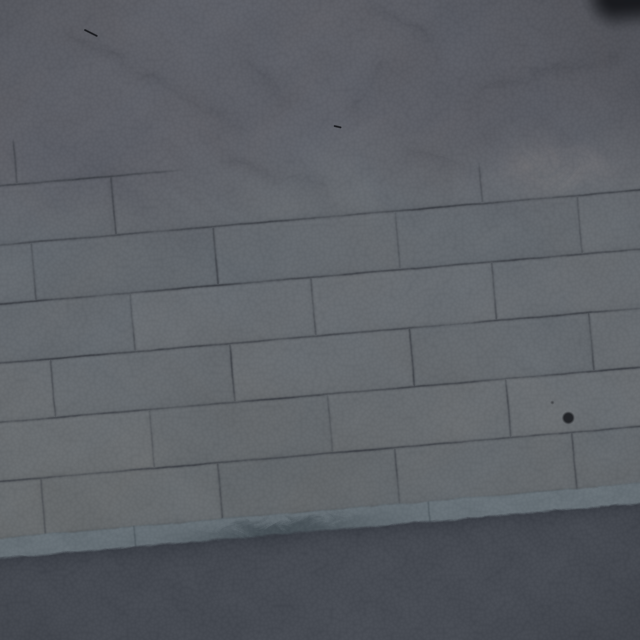
This texture is drawn by a Shadertoy shader. Its source:

```glsl
// Tilted grey paving in running bond below a smooth worn slab, ending in a
// pale curb and dark asphalt. Joints come from a sheared row/column grid,
// mottling from layered sines and grain from cellular noise.

const float TILT = 0.086;           // shear of the rows
const float ROW_TOP = 0.2904;       // first row line, measured downward
const float ROW_HEIGHT = 0.0924;
const float TILE_WIDTH = 0.2904;
const float WIDTH_SHRINK = 0.00195; // tile width lost per row
const float JOINT_WIDTH = 0.0019;
const float CURB_TOP = 0.8405;
const float CURB_BOTTOM = 0.8724;
const float GRAIN_SCALE = 170.0;

const vec3 SLAB = vec3(0.366, 0.374, 0.403);
const vec3 TILE = vec3(0.397, 0.416, 0.437);
const vec3 CURB = vec3(0.402, 0.440, 0.466);
const vec3 ASPHALT = vec3(0.276, 0.292, 0.323);
const vec3 JOINT = vec3(0.235, 0.248, 0.272);
const vec3 BLACK = vec3(0.085, 0.090, 0.105);

// Faint slab streaks: start.xy, end.xy, y downward
const vec4 STREAKS[8] = vec4[8](
    vec4(0.11, 0.06, 0.23, 0.115), vec4(0.23, 0.115, 0.37, 0.195),
    vec4(0.38, 0.09, 0.44, 0.155), vec4(0.555, 0.17, 0.595, 0.105),
    vec4(0.64, 0.235, 0.75, 0.262), vec4(0.58, 0.01, 0.67, 0.06),
    vec4(0.36, 0.255, 0.51, 0.288), vec4(0.75, 0.14, 0.96, 0.09));

float hash(vec2 p) {
    p = fract(p * vec2(0.1031, 0.1137));
    p += dot(p, p.yx + 33.33);
    return fract((p.x + p.y) * p.x * 7.31);
}

// Distance to the nearest jittered cell point
float cellular(vec2 p) {
    vec2 cell = floor(p);
    float nearest = 2.0;
    for (int y = -1; y <= 1; y++)
    for (int x = -1; x <= 1; x++) {
        vec2 c = cell + vec2(x, y);
        vec2 point = c + vec2(hash(c), hash(c + 57.0));
        nearest = min(nearest, length(p - point));
    }
    return nearest;
}

// Warped sine layers, roughly -1 to 1
float mottle(vec2 p) {
    float sum = 0.0, gain = 0.5;
    for (int i = 0; i < 5; i++) {
        p += 0.7 * sin(p.yx * 1.3 + float(i) * 1.7);
        sum += gain * sin(p.x) * cos(p.y + 0.6);
        p = mat2(1.44, 1.10, -1.10, 1.44) * p;
        gain *= 0.6;
    }
    return sum;
}

float segment(vec2 p, vec2 a, vec2 b) {
    vec2 ab = b - a;
    return length(p - a - ab * clamp(dot(p - a, ab) / dot(ab, ab), 0.0, 1.0));
}

float disc(float dist, float radius, float soft) {
    return 1.0 - smoothstep(radius - soft, radius + soft, dist);
}

float bell(float x, float width) {
    return exp(-x * x / (width * width));
}

void mainImage(out vec4 fragColor, in vec2 fragCoord) {
    vec2 p = fragCoord / iResolution.xy;
    p.y = 1.0 - p.y;
    float soft = max(0.0014, 0.8 / iResolution.y);
    float broad = mottle(p * 9.0);
    float fine = mottle(p * vec2(45.0, 55.0) + 4.0);
    float u = p.x - 0.088 * p.y + 0.0006 * fine;
    float v = p.y + TILT * p.x + 0.0007 * fine;

    // Running bond grid
    float rowCoord = (v - ROW_TOP) / ROW_HEIGHT;
    float row = floor(rowCoord) + 1.0;
    float width = TILE_WIDTH - WIDTH_SHRINK * row;
    float start = 0.0013 + 0.007 * row + 0.1406 * mod(row, 2.0);
    start -= row > 5.5 ? 0.0456 : 0.0;
    float column = (u - start) / width;
    float line = floor(rowCoord + 0.5);
    float post = floor(column + 0.5);
    float rowDist = (rowCoord - line) * ROW_HEIGHT;
    float colDist = (column - post) * width;

    // Upper joints vanish under the slab film; each post is worn differently
    float leftSide = 1.0 - smoothstep(0.19, 0.31, p.x);
    float rowShown = line > 0.5 ? 1.0 : (line > -0.5 ? leftSide : 0.0);
    float colShown = row > 1.5 ? 1.0 : 0.0;
    if (row == 1.0) colShown = max(leftSide, step(0.65, p.x) * smoothstep(0.310, 0.335, v));
    if (row == 0.0) colShown = leftSide * step(p.x, 0.1) * smoothstep(0.215, 0.230, v);
    colShown *= 0.45 + 0.5 * hash(vec2(post + 5.0, row + 71.0));
    float wear = clamp(0.62 + 0.5 * mottle(p * 22.0 + 8.0), 0.25, 0.95);
    float joint = max(bell(rowDist, JOINT_WIDTH) * rowShown, bell(colDist, JOINT_WIDTH) * colShown);
    float halo = max(exp(-abs(rowDist) * 150.0) * rowShown, exp(-abs(colDist) * 150.0) * colShown);
    float lip = max(bell(rowDist - 0.006, 0.003) * rowShown, bell(colDist - 0.006, 0.003) * colShown);

    // Slab and tiles
    float paved = smoothstep(0.22, 0.44, v + 0.04 * broad);
    vec3 color = mix(SLAB, TILE, paved);
    color -= 0.035 * (1.0 - paved) * smoothstep(0.45, 1.0, p.x) * (1.0 - p.y * 2.5);
    float tint = hash(vec2(floor(column) + 11.0, row + 23.0)) - 0.5;
    color += tint * vec3(0.024, 0.021, 0.018) * smoothstep(0.30, 0.42, v);
    float warm = smoothstep(0.45, 0.85, v) * (1.0 - 0.5 * p.x);
    color += vec3(0.004, 0.001, -0.010) * warm;
    color += 0.012 * broad + 0.008 * fine + vec3(0.004, 0.0, -0.004) * mottle(p * 17.0 + 2.0);
    float rightTile = row == 1.0 ? smoothstep(0.70, 0.72, u + 0.027) : 0.0;
    color += 0.014 * rightTile * smoothstep(0.285, 0.335, v);
    vec2 rust = (p - vec2(0.87, 0.262)) / vec2(0.075, 0.035);
    color += vec3(0.042, 0.030, 0.020) * exp(-dot(rust, rust)) * (0.8 + 0.8 * fine);

    // Slab streaks
    for (int i = 0; i < 8; i++) {
        float d = segment(p + 0.012 * vec2(broad, fine), STREAKS[i].xy, STREAKS[i].zw);
        color -= 0.032 * exp(-d * 100.0) * (0.75 + 0.7 * fine);
    }
    color += 0.010 * lip - 0.022 * halo;
    color = mix(color, JOINT, joint * wear);

    // Curb with a ragged stained middle and two butt joints
    float curb = smoothstep(CURB_TOP - 0.0025, CURB_TOP + 0.0025, v + 0.0015 * fine);
    float ragged = mottle(p * vec2(70.0, 130.0));
    float stain = bell(p.x - 0.44, 0.13) * smoothstep(0.840, 0.868, v + 0.016 * ragged);
    vec3 curbColor = CURB + 0.016 * ragged + 0.012 * broad - 0.13 * stain;
    float butt = min(abs(u - 0.600), abs(u - 0.137));
    curbColor -= 0.06 * bell(butt, 0.0018);
    color = mix(color, curbColor, curb);
    color -= 0.035 * bell(v - CURB_TOP, 0.002) * wear;

    // Asphalt, darkest beside the curb
    float road = smoothstep(CURB_BOTTOM - 0.003, CURB_BOTTOM + 0.003, v + 0.002 * ragged);
    vec3 roadColor = ASPHALT + 0.008 * broad + 0.010 * fine;
    roadColor -= 0.055 * exp(-max(v - CURB_BOTTOM, 0.0) * 60.0);
    color = mix(color, roadColor, road);

    // Grain and corner falloff
    color += 0.026 * (0.48 - cellular(p * GRAIN_SCALE));
    color *= 1.0 - 0.10 * smoothstep(0.5, 0.78, length(p - vec2(0.48, 0.52)));

    // Dark corner object and small specks
    float corner = segment(p, vec2(0.962, -0.005), vec2(1.02, -0.01));
    color = mix(color, BLACK, 0.95 * disc(corner, 0.034, 0.024));
    float specks = disc(segment(p, vec2(0.133, 0.047), vec2(0.151, 0.056)), 0.0013, soft);
    specks = max(specks, disc(segment(p, vec2(0.523, 0.197), vec2(0.532, 0.199)), 0.0013, soft));
    specks = max(specks, 0.85 * disc(length(p - vec2(0.888, 0.653)), 0.0085, 0.0025));
    specks = max(specks, 0.45 * disc(length(p - vec2(0.863, 0.629)), 0.002, 0.002));
    color = mix(color, BLACK, specks);

    fragColor = vec4(clamp(color, 0.0, 1.0), 1.0);
}
```
